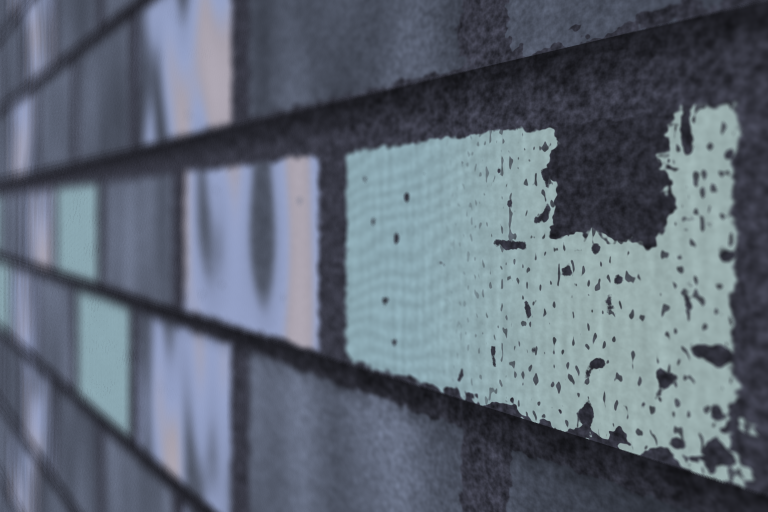
A Shadertoy shader for this texture:

```glsl
// A weathered brick wall with flaking pastel paint, receding to the left with shallow focus.

const vec2 VANISH = vec2(-0.26, 0.586);   // vanishing point of the courses
const float COLUMN_SCALE = 1.843;         // bricks per unit of inverse distance
const float COURSE_SLOPE = 0.55;          // slope covered by one course
const vec2 BRICK_SIZE = vec2(0.97, 0.74); // brick pitch in wall units
const float FOCUS_X = 1.08;

const vec3 MORTAR = vec3(0.215, 0.22, 0.265);
const vec3 BARE_BRICK = vec3(0.36, 0.39, 0.46);
const vec3 MINT = vec3(0.54, 0.65, 0.69);
const vec3 PALE_MINT = vec3(0.60, 0.68, 0.68);
const vec3 LAVENDER = vec3(0.56, 0.61, 0.75);
const vec3 PEACH = vec3(0.58, 0.56, 0.60);

float hash(vec2 p) {
    vec3 q = fract(vec3(p.xyx) * 0.1031);
    q += dot(q, q.yzx + 33.33);
    return fract((q.x + q.y) * q.z);
}

float cornerSlope(vec2 cell, vec2 offset) {
    float angle = 6.2832 * hash(cell);
    return dot(vec2(cos(angle), sin(angle)), offset);
}

float gradientNoise(vec2 p) {
    vec2 i = floor(p), f = p - i;
    vec2 u = f * f * f * (f * (f * 6.0 - 15.0) + 10.0);
    vec2 e = vec2(1.0, 0.0);
    return 1.4 * mix(mix(cornerSlope(i, f), cornerSlope(i + e, f - e), u.x),
                     mix(cornerSlope(i + e.yx, f - e.yx), cornerSlope(i + 1.0, f - 1.0), u.x), u.y);
}

float fbm(vec2 p) {
    float sum = 0.0, amplitude = 0.6;
    for (int i = 0; i < 3; i++) {
        sum += amplitude * gradientNoise(p);
        p = p * 2.1 + 17.3;
        amplitude *= 0.55;
    }
    return sum;
}

float roundedBox(vec2 p, vec2 halfSize, float radius) {
    vec2 q = abs(p) - halfSize + radius;
    return length(max(q, 0.0)) + min(max(q.x, q.y), 0.0) - radius;
}

// 0 = mint, 1 = lavender, 2 = unpainted
float paintKind(vec2 id) {
    float kind = mod(id.y, 2.0) < 0.5 ? mod(id.x - 1.0, 3.0) : mod(4.0 - id.x, 3.0);
    bool mintAllowed = abs(id.y - 0.5) < 1.0 && id.x > id.y;
    return kind < 0.5 && !mintAllowed ? 2.0 : kind;
}

vec3 paintColor(float kind, vec2 wall, float streak, float wear) {
    float ridge = sin(150.0 * (wall.y - 0.28 * wall.x) + 5.0 * gradientNoise(wall * 7.0));
    float brush = gradientNoise(wall * vec2(70.0, 6.0));
    vec3 mint = mix(MINT, PALE_MINT, wear) * (1.0 + 0.035 * ridge * (1.0 - wear) + 0.06 * brush);
    vec3 pastel = mix(LAVENDER, PEACH, smoothstep(0.1, 0.5, streak)) * (1.0 + 0.25 * streak);
    return kind < 0.5 ? mint : pastel;
}

vec3 wallColor(vec2 p, float blur) {
    // Perspective position on the wall, in bricks and courses
    float nearness = max(p.x - VANISH.x, 0.05);
    float column = COLUMN_SCALE / nearness - 0.028;
    float course = ((VANISH.y - p.y) / nearness + 0.235) / COURSE_SLOPE;
    float row = floor(course);
    vec2 grid = vec2(column + 0.5 * mod(row, 2.0), course);
    vec2 id = floor(grid), f = fract(grid);
    vec2 wall = vec2(column, course) * BRICK_SIZE;
    float soft = (0.5 * blur + 0.002) * 1.34 / nearness;

    float wear = smoothstep(1.75, 1.2, column);
    float rough = fbm(wall * 24.0);
    float grain = fbm(wall * vec2(75.0, 65.0) + 9.0);
    float streak = gradientNoise(vec2(column * 5.0, course * 0.9) + 3.7);

    // Brick outline with a thicker bed joint on the middle course
    float bedJoint = abs(row) < 0.5 ? 0.2 : 0.09;
    float sides = (min(f.x, 1.0 - f.x) - 0.06) * BRICK_SIZE.x;
    float ends = min(f.y - bedJoint, 0.985 - f.y) * BRICK_SIZE.y;
    float raggedness = 0.018 + 0.075 * wear * smoothstep(0.75, 1.0, f.y);
    float edge = min(sides, ends) + raggedness * rough;
    float brick = smoothstep(-soft, soft, edge);

    // Mortar and bare brick
    vec3 mortar = MORTAR * (1.0 + 0.55 * grain + 0.35 * rough);
    float tone = 0.86 + 0.22 * hash(id + 41.0) + 0.3 * streak;
    tone *= mix(1.0, 0.68, wear);
    vec3 color = BARE_BRICK * tone * (1.0 + 0.25 * grain + 0.15 * rough);

    // Paint, lost in one large flake, in chips and in fine vertical specks
    float kind = paintKind(id);
    float flake = roundedBox((vec2(column, course) - vec2(1.25, 0.3)) * BRICK_SIZE, vec2(0.098, 0.145), 0.035);
    float kept = smoothstep(-soft, soft, flake + 0.035 * rough);
    float chip = gradientNoise(wall * vec2(26.0, 19.0) + 5.2) + 0.15 * grain;
    float chipLimit = mix(0.68, 0.46, wear);
    float chipped = smoothstep(chipLimit, chipLimit + 0.09, chip);
    float speck = gradientNoise(wall * vec2(110.0, 45.0)) + 0.5 * rough;
    float specked = smoothstep(0.45, 0.6, speck) * smoothstep(1.65, 1.35, column);
    float lost = max(chipped, 0.8 * specked);
    vec3 paint = paintColor(kind, wall, streak, wear) * (1.0 + 0.07 * grain);
    float coverage = kind < 0.5 ? kept * (1.0 - lost) : smoothstep(-0.4, -0.1, streak) * (1.0 - 0.5 * chipped);
    vec3 exposed = kind < 0.5 ? mortar * 0.8 : color;
    color = kind > 1.5 ? color : mix(exposed, paint, coverage);

    // Shadow under the course above
    color = mix(mortar, color, brick);
    float shadow = smoothstep(-0.02, 0.17, f.y + 0.04 * rough);
    return color * mix(0.48, 1.0, shadow);
}

void mainImage(out vec4 fragColor, in vec2 fragCoord) {
    vec2 p = fragCoord / iResolution.y;
    float blur = 0.0012 + 0.018 * max(abs(p.x - FOCUS_X) - 0.12, 0.0);

    // Lens blur over a golden-angle disc
    const int SAMPLES = 20;
    vec3 sum = vec3(0.0);
    for (int i = 0; i < SAMPLES; i++) {
        float radius = blur * sqrt((float(i) + 0.5) / float(SAMPLES));
        float angle = 2.39996 * float(i);
        sum += wallColor(p + radius * vec2(cos(angle), sin(angle)), blur);
    }
    fragColor = vec4(clamp(sum / float(SAMPLES), 0.0, 1.0), 1.0);
}
```
